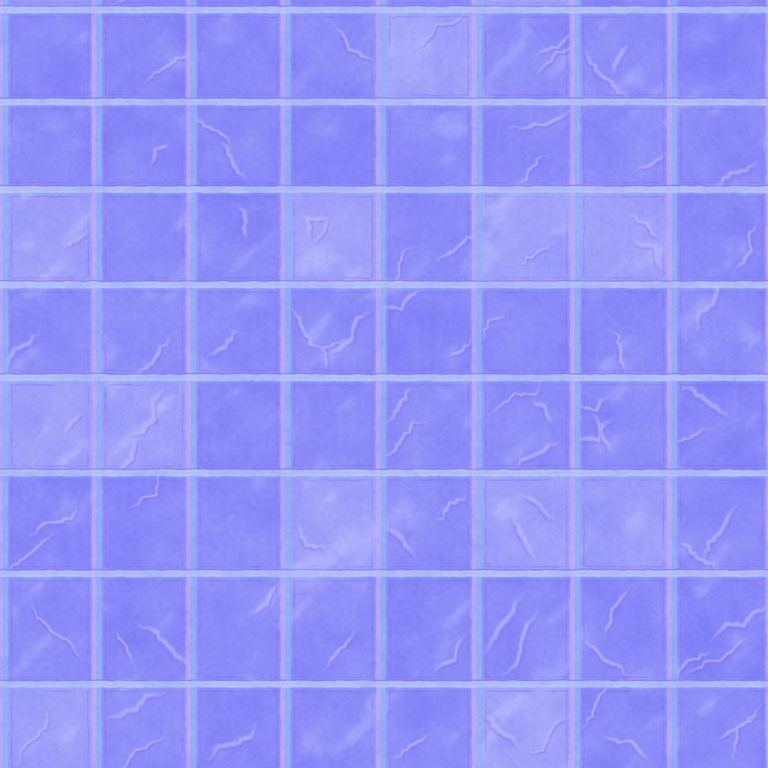
Write a three.js fragment shader that draws this texture map.

```glsl
// Glazed square tiles as a tangent-space normal map: an 8 by 8 grid with slightly
// uneven rows, two-tone bevelled joints, a few paler tiles, and mottled, veined
// faces. Joints are signed-distance bands; wear comes from wrapping value noise.
varying vec2 vUv;

// Joint positions across (from the left) and up (from the bottom)
const vec4 COLS_A = vec4(0.004, 0.126, 0.249, 0.372);
const vec4 COLS_B = vec4(0.496, 0.621, 0.749, 0.875);
const vec4 ROWS_A = vec4(0.109, 0.253, 0.384, 0.508);
const vec4 ROWS_B = vec4(0.629, 0.753, 0.867, 0.987);

const vec3 DEEP = vec3(0.50, 0.50, 0.97);
const vec3 PALE = vec3(0.69, 0.70, 0.985);
const vec3 JOINT_PINK = vec3(0.74, 0.66, 0.97);
const vec3 JOINT_BLUE = vec3(0.57, 0.69, 0.97);
const vec3 JOINT_LIGHT = vec3(0.70, 0.78, 0.97);
const vec3 VIOLET = vec3(0.53, 0.42, 0.94);
const vec3 VEIN_LIGHT = vec3(0.72, 0.72, 0.98);

const float SOFT = 0.0012;        // edge smoothing
const float HALF_COL = 0.0066;    // half width of upright joints
const float HALF_ROW = 0.0042;    // half width of level joints
const float INSET = 0.0115;       // bevel line inside each tile
const float RAGGED = 0.0022;      // edge wobble
const float PALE_CHANCE = 0.16;
const float VEIN_CHANCE = 0.45;

float hash(vec2 p) {
  return fract(sin(dot(p, vec2(127.1, 311.7))) * 43758.5453);
}

// Value noise that wraps after the given number of cells
float noise(vec2 p, vec2 period) {
  vec2 i = floor(p), f = fract(p);
  f = f * f * (3.0 - 2.0 * f);
  vec2 a = mod(i, period), b = mod(i + 1.0, period);
  return mix(mix(hash(a), hash(vec2(b.x, a.y)), f.x),
             mix(hash(vec2(a.x, b.y)), hash(b), f.x), f.y);
}

float fbm(vec2 uv, float cells) {
  float sum = 0.0, gain = 0.5;
  for (int i = 0; i < 4; i++) {
    sum += gain * noise(uv * cells, vec2(cells));
    cells *= 2.0;
    gain *= 0.5;
  }
  return sum / 0.9375;
}

float band(float d, float from, float to) {
  return smoothstep(from - SOFT, from + SOFT, d) * (1.0 - smoothstep(to - SOFT, to + SOFT, d));
}

// Joint below, joint above, and index of the strip that holds x
vec3 strip(float x, vec4 a, vec4 b) {
  float n = dot(step(a, vec4(x)) + step(b, vec4(x)), vec4(1.0));
  float low = b.w - 1.0, high = a.x + 1.0;
  for (int i = 0; i < 4; i++) {
    if (a[i] <= x) low = max(low, a[i]); else high = min(high, a[i]);
    if (b[i] <= x) low = max(low, b[i]); else high = min(high, b[i]);
  }
  return vec3(low, high, mod(n, 8.0));
}

// Signed distance to the nearer joint of a strip
float toJoint(float x, vec3 s) {
  return x - s.x < s.y - x ? x - s.x : x - s.y;
}

// Jagged diagonal veins: x is the lit ridge, y the shaded side
vec2 veins(vec2 local, vec2 id) {
  vec2 result = vec2(0.0);
  for (int i = 0; i < 3; i++) {
    vec2 seed = id + float(i) * vec2(17.0, 29.0);
    float angle = 0.45 + 0.65 * hash(seed + 3.1);
    if (hash(seed + 5.7) < 0.28) angle = -angle;
    vec2 q = local - 0.15 - 0.7 * vec2(hash(seed + 1.3), hash(seed + 2.9));
    vec2 dir = vec2(cos(angle), sin(angle));
    float along = dot(q, dir), across = dot(q, vec2(-dir.y, dir.x));
    across += 0.20 * (noise(vec2(along * 6.0, 0.5) + seed, vec2(256.0)) - 0.5);
    across += 0.06 * (noise(vec2(along * 21.0, 0.5) + seed, vec2(256.0)) - 0.5);
    float reach = 0.18 + 0.28 * hash(seed + 7.3);
    float fade = 1.0 - smoothstep(0.3 * reach, reach, abs(along));
    fade *= step(hash(seed + 9.1), VEIN_CHANCE);
    float width = 0.010 + 0.025 * hash(seed + 4.4) * fade;
    result.x = max(result.x, fade * (1.0 - smoothstep(0.0, width + 0.012, abs(across))));
    result.y = max(result.y, fade * (1.0 - smoothstep(0.0, 0.025, abs(across + width + 0.015))));
  }
  return result;
}

void main() {
  vec2 uv = vUv;
  vec3 col = strip(uv.x, COLS_A, COLS_B), row = strip(uv.y, ROWS_A, ROWS_B);
  vec2 id = vec2(col.z, row.z);
  vec2 local = (uv - vec2(col.x, row.x)) / vec2(col.y - col.x, row.y - row.x);
  float wobble = RAGGED * (fbm(uv, 90.0) - 0.5);
  float dx = toJoint(uv.x, col) + wobble, dy = toJoint(uv.y, row) + wobble;

  // Tile face: cloudy mottle, diagonal streaks, paler tiles
  float cloud = fbm(uv, 24.0);
  vec2 grid = vec2(14.0, 38.0);
  float streak = noise(vec2(uv.x + uv.y, uv.x - uv.y) * grid, grid);
  float tone = 0.10 + 0.14 * hash(id + 11.0) + 0.45 * (cloud - 0.4);
  tone += 0.30 * smoothstep(0.55, 0.95, streak) * smoothstep(0.4, 0.7, cloud);
  tone += 0.42 * step(hash(id + 23.0), PALE_CHANCE);
  vec3 color = mix(DEEP, PALE, clamp(tone, 0.0, 1.0));
  vec2 vein = veins(local, id);
  color = mix(color, VIOLET, 0.30 * vein.y);
  color = mix(color, VEIN_LIGHT, 0.70 * vein.x);

  // Bevel: soft tint near the joint, worn violet line at its inner edge
  float inside = min(abs(dx), abs(dy) + 0.002);
  float wear = smoothstep(0.25, 0.65, fbm(uv + 0.37, 40.0));
  color = mix(color, JOINT_BLUE, 0.25 * (1.0 - smoothstep(0.006, INSET, inside)));
  color = mix(color, VIOLET, 0.50 * wear * band(inside, INSET - 0.001, INSET + 0.0005));

  // Upright joints: pink left flank, blue right flank
  float strength = 0.70 + 0.25 * wear;
  color = mix(color, JOINT_PINK, strength * band(dx, -HALF_COL, 0.0));
  color = mix(color, JOINT_BLUE, strength * band(dx, 0.0, HALF_COL));
  // Level joints: violet lip above a pale ridge
  color = mix(color, VIOLET, 0.65 * strength * band(dy, HALF_ROW, HALF_ROW + 0.002));
  color = mix(color, JOINT_LIGHT, strength * band(dy, -HALF_ROW, HALF_ROW));
  color = mix(color, JOINT_PINK, 0.45 * band(dy, -0.001, 0.0015));

  color += 0.03 * (noise(uv * 256.0, vec2(256.0)) - 0.5);
  gl_FragColor = vec4(clamp(color, 0.0, 1.0), 1.0);
}
```
